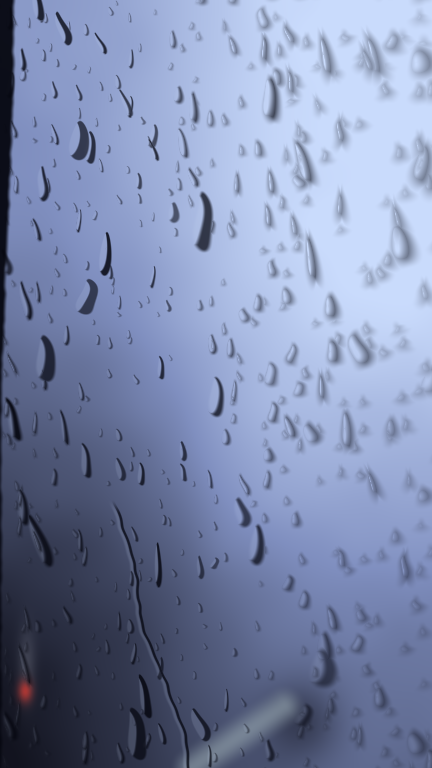
This texture is drawn by a Shadertoy shader. Its source:

```glsl
// Rain drops on a slanted window at dusk, sharp on the left and out of focus on the right.

const float WIDTH = 0.5625;                      // canvas width in canvas heights
const vec3 NIGHT = vec3(0.07, 0.075, 0.12);
const vec3 DUSK = vec3(0.50, 0.56, 0.75);
const vec3 DAY = vec3(0.79, 0.86, 0.99);
const vec3 INK = vec3(0.02, 0.025, 0.06);
const vec3 GLINT = vec3(0.78, 0.84, 0.95);
const vec3 TAIL_LIGHT = vec3(0.75, 0.22, 0.20);
const vec3 PALE_ROAD = vec3(0.56, 0.62, 0.66);

float hash(vec2 p) {
    return fract(sin(dot(p, vec2(127.1, 311.7))) * 43758.5453);
}

vec2 hash2(vec2 p) {
    return vec2(hash(p), hash(p + 37.3));
}

float noise(vec2 p) {
    vec2 i = floor(p), f = fract(p);
    f = f * f * (3.0 - 2.0 * f);
    return mix(mix(hash(i), hash(i + vec2(1, 0)), f.x),
               mix(hash(i + vec2(0, 1)), hash(i + vec2(1, 1)), f.x), f.y);
}

float ellipse(vec2 p, vec2 r) {
    float k = length(p / r);
    return k * (k - 1.0) / max(length(p / (r * r)), 0.001);
}

float glow(vec2 p, vec2 center, vec2 size) {
    vec2 q = (p - center) / size;
    return exp(-dot(q, q));
}

float segment(vec2 p, vec2 a, vec2 b) {
    vec2 d = b - a;
    return length(p - a - d * clamp(dot(p - a, d) / dot(d, d), 0.0, 1.0));
}

// Blur radius grows away from a leaning line of focus
float focusBlur(vec2 p) {
    float d = p.x - mix(0.25, 0.10, p.y);
    return 0.0013 + 0.034 * max(d - 0.07, 0.0) + 0.014 * max(-d - 0.04, 0.0);
}

// Crescent of shade (x) around a bright lens (y)
vec2 drop(vec2 q, vec2 radius, float shift, float bend, float blur) {
    float along = clamp(q.y / radius.y, -1.5, 1.5);
    q.x += radius.x * bend * sin(along * 2.4);
    q.x /= 1.0 - 0.3 * along;
    float outer = ellipse(q, radius);
    float inner = ellipse(q + radius * vec2(shift, -0.12), radius * vec2(1.0, 0.95));
    float shade = smoothstep(blur, -blur, max(outer, -inner));
    float lens = smoothstep(blur, -blur, max(outer, inner));
    return vec2(shade, lens);
}

// Scattered drops, one per cell at most
vec2 dropLayer(vec2 p, vec2 cell, vec2 radius, float density, float seed) {
    vec2 base = floor(p / cell), cover = vec2(0.0);
    for (int j = -1; j <= 1; j++)
    for (int i = -1; i <= 1; i++) {
        vec2 id = base + vec2(i, j);
        vec2 key = id + seed;
        vec2 center = (id + 0.1 + 0.8 * hash2(key)) * cell;
        float across = clamp(center.x / WIDTH, 0.0, 1.0);
        if (hash(key + 5.7) > density * mix(1.0, 0.62, across)) continue;

        vec2 vary = hash2(key + 11.9);
        float tilt = 0.17 + 0.5 * (hash(key + 19.1) - 0.5);
        vec2 up = vec2(-sin(tilt), cos(tilt)), d = p - center;
        vec2 q = vec2(dot(d, vec2(up.y, -up.x)), dot(d, up));
        vec2 size = radius * (0.55 + 0.75 * vary) * vec2(mix(0.65, 1.3, across), 1.0);
        float shift = mix(0.6, 1.15, hash(key + 23.3));
        float bend = 0.9 * (hash(key + 29.9) - 0.5);
        float strength = mix(0.65, 1.0, vary.y) * mix(1.0, 0.72, across);
        cover = max(cover, strength * drop(q, size, shift, bend, focusBlur(center)));
    }
    return cover;
}

vec3 background(vec2 p) {
    float left = mix(0.09, 0.52, smoothstep(0.0, 0.88, p.y));
    float right = mix(0.35, 0.79, smoothstep(-0.1, 0.75, p.y));
    float tone = mix(left, right, smoothstep(-0.05, 0.85, p.x / WIDTH));
    tone += 0.06 * (noise(p * vec2(6.0, 5.0) + 3.0) - 0.5);
    tone += 0.025 * (noise(p * 17.0) - 0.5);
    vec3 color = mix(NIGHT, DUSK, clamp((tone - 0.07) / 0.43, 0.0, 1.0));
    return mix(color, DAY, clamp((tone - 0.5) / 0.29, 0.0, 1.0));
}

void mainImage(out vec4 fragColor, in vec2 fragCoord) {
    vec2 p = fragCoord / iResolution.y;
    p.x *= WIDTH * iResolution.y / iResolution.x;
    vec3 color = background(p);

    // Blurred street below
    color = mix(color, NIGHT, 0.5 * glow(p, vec2(0.39, 0.06), vec2(0.05, 0.05)));
    float road = segment(p, vec2(0.25, 0.0), vec2(0.37, 0.08));
    color = mix(color, PALE_ROAD, 0.65 * smoothstep(0.03, 0.0, road));
    color += 0.13 * glow(p, vec2(0.035, 0.135), vec2(0.011, 0.045));
    color = mix(color, TAIL_LIGHT, 0.85 * glow(p, vec2(0.033, 0.1), vec2(0.009, 0.014)));

    // Drops from mist to large beads
    vec2 mist = 0.6 * dropLayer(p, vec2(0.027, 0.033), vec2(0.0028, 0.0055), 0.62, 3.0);
    vec2 small = 0.9 * dropLayer(p, vec2(0.041, 0.057), vec2(0.0042, 0.012), 0.68, 41.0);
    vec2 medium = dropLayer(p, vec2(0.073, 0.105), vec2(0.0075, 0.023), 0.66, 83.0);
    vec2 large = dropLayer(p, vec2(0.15, 0.19), vec2(0.014, 0.036), 0.65, 127.0);
    vec2 cover = max(max(mist, small), max(medium, large));

    // Long trickle running down the glass
    float path = 0.247 - 0.29 * p.y + 0.006 * sin(p.y * 27.0) + 0.004 * (noise(p.yy * 45.0) - 0.5);
    float extent = smoothstep(0.35, 0.33, p.y);
    float trickle = extent * smoothstep(0.0028, 0.0006, abs(p.x - path));
    float sheen = extent * smoothstep(0.004, 0.0, abs(p.x - path + 0.004));
    cover = max(cover, vec2(0.8 * trickle, 0.8 * sheen));

    color = mix(color, GLINT, 0.2 * cover.y);
    color = mix(color, INK, 0.95 * cover.x);

    // Window frame at the upper left
    float frame = 0.016 * smoothstep(0.42, 0.95, p.y) + 0.002 * noise(p.yy * 60.0);
    color = mix(color, INK, 0.95 * smoothstep(0.004, -0.003, p.x - frame));
    fragColor = vec4(clamp(color, 0.0, 1.0), 1.0);
}
```
